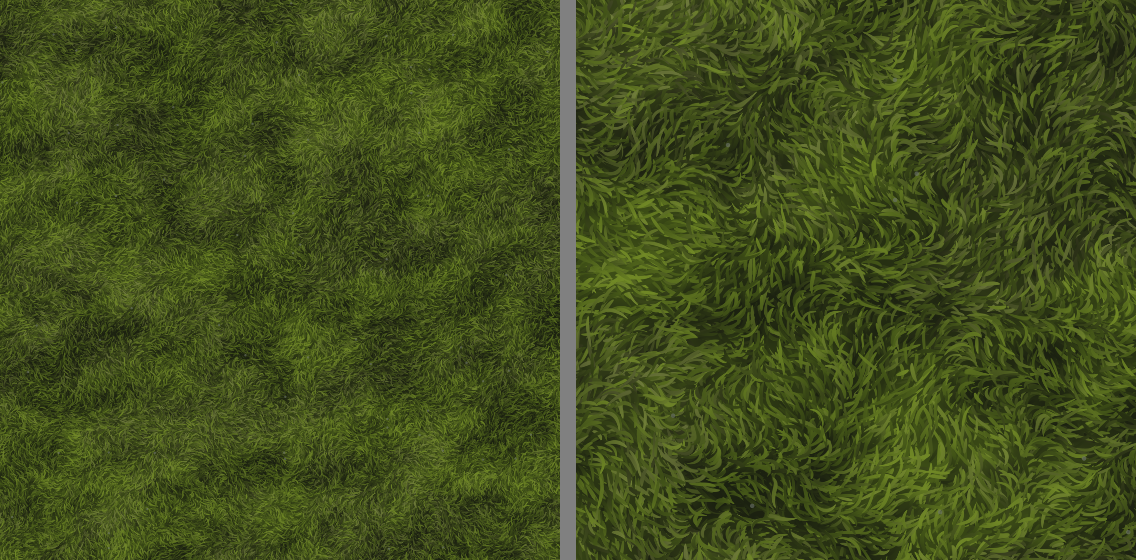
Left: the whole. Right: its middle third, enlarged.
Write a WebGL 1 fragment shader that draws this texture.

```glsl
precision highp float;
// Dense mossy grass seen from above: layers of short curved blades, one per
// jittered grid cell, fanned out by a tufted flow field and tinted by small
// light and dark patches, with drab dry blades and a few pale flecks.

#define LAYERS 11
#define CELL 0.0122
#define BLADE_HALF_LENGTH 0.0098
#define BLADE_HALF_WIDTH 0.00125
#define LEAN 0.6
#define FLOW_SWING 4.2
#define BLADE_SPREAD 1.7
#define PATCH_SCALE 14.0
#define PATCH_CONTRAST 0.98
#define BLADE_CONTRAST 0.92
#define MEAN_TONE 0.45
#define FLECK_SHARE 0.015

uniform vec2 u_resolution;

const vec3 SHADE = vec3(0.145, 0.180, 0.070);
const vec3 MEADOW = vec3(0.250, 0.318, 0.088);
const vec3 SUNLIT = vec3(0.415, 0.505, 0.140);
const vec3 DRY = vec3(0.305, 0.335, 0.170);
const vec3 FLECK = vec3(0.430, 0.460, 0.420);

float hash(vec2 p) {
  vec3 q = fract(p.xyx * 0.1031);
  q += dot(q, q.yzx + 33.33);
  return fract((q.x + q.y) * q.z);
}

vec4 hash4(vec2 p) {
  vec4 q = fract(p.xyxy * vec4(0.1031, 0.1030, 0.0973, 0.1099));
  q += dot(q, q.wzxy + 33.33);
  return fract((q.xxyz + q.yzzw) * q.zywx);
}

float noise(vec2 p) {
  vec2 i = floor(p), f = fract(p);
  f = f * f * (3.0 - 2.0 * f);
  return mix(mix(hash(i), hash(i + vec2(1.0, 0.0)), f.x),
             mix(hash(i + vec2(0.0, 1.0)), hash(i + 1.0), f.x), f.y);
}

mat2 turn(float angle) {
  float c = cos(angle), s = sin(angle);
  return mat2(c, -s, s, c);
}

float fbm(vec2 p) {
  float sum = 0.0, weight = 0.5;
  for (int i = 0; i < 4; i++) {
    sum += weight * noise(p);
    p = turn(0.6) * p * 2.07 + 17.3;
    weight *= 0.62;
  }
  return sum / 1.121;
}

// Tone 0 is deep shade, 1 is a sunlit tip.
vec3 grassColor(float tone, float dryness) {
  float t = clamp(tone, -0.15, 1.1);
  vec3 green = mix(SHADE, MEADOW, min(t / 0.4, 1.0));
  green = mix(green, SUNLIT, max((t - 0.4) / 0.6, 0.0));
  return mix(green, DRY * (0.55 + 0.8 * t), dryness);
}

void main() {
  vec2 uv = gl_FragCoord.xy / u_resolution.y;
  float feather = 0.55 / u_resolution.y;

  // Patches stretch along a shallow rising diagonal.
  vec2 along = turn(0.35) * uv * vec2(1.0, 1.4);
  float patchTone = MEAN_TONE + PATCH_CONTRAST * (fbm(along * PATCH_SCALE + 5.0) - 0.5)
                  + 0.16 * (noise(along * 5.0 + 83.0) - 0.5);
  float dryPatch = smoothstep(0.35, 0.7, fbm(along * 10.0 + 61.0));
  float flow = LEAN + FLOW_SWING * (noise(uv * 24.0 + 29.0) - 0.5);

  // Dark thatch below the blades.
  vec3 color = grassColor(patchTone - 0.38, 0.3 * dryPatch);

  // Blades, painted from the lowest layer to the highest.
  for (int layer = 0; layer < LAYERS; layer++) {
    float level = float(layer);
    vec2 grid = turn(level * 0.7) * uv / CELL + level * 7.31;
    vec2 home = floor(grid);
    for (int j = -1; j <= 1; j++) {
      for (int i = -1; i <= 1; i++) {
        vec2 id = home + vec2(float(i), float(j));
        vec4 rnd = hash4(id + level * 113.0 + 211.0);
        vec4 look = hash4(id + level * 71.0 + 547.0);
        vec2 offset = (grid - id - 0.2 - 0.6 * rnd.xy) * CELL;
        offset = turn(flow + BLADE_SPREAD * (rnd.z - 0.5)) * turn(-level * 0.7) * offset;

        float halfLength = BLADE_HALF_LENGTH * mix(0.4, 1.0, look.x);
        float s = offset.x / halfLength;
        float bend = (look.y - 0.5) * 0.5 * halfLength * (s * s - 0.4);
        float taper = sqrt(max(1.0 - s * s, 0.0));
        float width = BLADE_HALF_WIDTH * mix(0.6, 1.0, look.z) * taper;
        float cover = 1.0 - smoothstep(width - feather, width + feather, abs(offset.y - bend));
        cover *= smoothstep(0.0, 0.5, taper);

        float tone = patchTone + BLADE_CONTRAST * (rnd.w - 0.5)
                   + 0.02 * (level - 5.0) + 0.1 * s;
        float dryness = 0.7 * dryPatch * look.w + 0.3 * step(0.75, look.w);
        color = mix(color, grassColor(tone, dryness), cover * 0.95);
      }
    }
  }

  // Sparse pale flecks.
  vec2 fleckGrid = uv * 70.0;
  vec4 seed = hash4(floor(fleckGrid) + 907.0);
  float fleckDistance = length(fract(fleckGrid) - 0.3 - 0.4 * seed.xy) / 70.0;
  float fleck = 1.0 - smoothstep(0.001, 0.001 + 2.0 * feather, fleckDistance);
  color = mix(color, FLECK, 0.6 * fleck * step(seed.z, FLECK_SHARE));

  gl_FragColor = vec4(color, 1.0);
}
```
